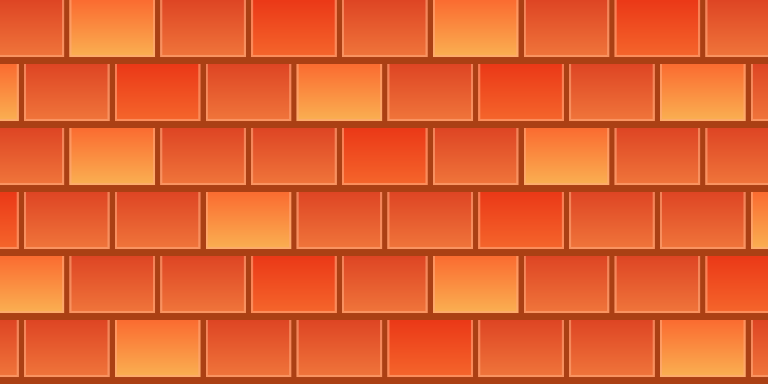
This pattern is drawn by a WebGL 1 fragment shader. Its source:

```glsl
precision highp float;
// Staggered courses of glazed roof tiles with pale rims, dark joints and a few red and amber tiles.

uniform vec2 u_resolution;

// Lengths are in canvas heights.
#define ROWS 6.0
#define TILE_PITCH 0.2366
#define START_SHIFT 0.237
#define JOINT_X 0.0132
#define JOINT_Y 0.0180
#define RIM_WIDTH 0.0057
#define RIM_STRENGTH 0.6
#define JOINT_COLOR vec3(0.67, 0.25, 0.08)
#define RIM_COLOR vec3(1.0, 0.66, 0.48)

// 1 where the column falls on a regular step from the given phase.
float onStep(float column, float phase, float stride) {
  return 1.0 - step(0.5, mod(column - phase + 0.25, stride));
}

// Glaze fades from a deep top to a lighter foot; accents drift from row to row.
vec3 glaze(float column, float row, float fade) {
  float stride = row < 1.5 ? 4.0 : 5.0 + mod(row, 2.0);
  float phase = 9.0 + 5.5 * row + 1.5 * row * row;
  float amber = onStep(column, phase, stride);
  float red = onStep(column, phase + ceil(stride * 0.5), stride);

  vec3 plainTile = mix(vec3(0.87, 0.27, 0.14), vec3(0.94, 0.46, 0.23), fade);
  vec3 redTile = mix(vec3(0.92, 0.22, 0.09), vec3(0.96, 0.40, 0.17), fade);
  vec3 amberTile = mix(vec3(0.98, 0.42, 0.19), vec3(0.98, 0.69, 0.32), fade);
  return mix(mix(plainTile, redTile, red), amberTile, amber);
}

// Smoothed coverage of the inside of an edge at distance d.
float inside(float d, float pixel) {
  return smoothstep(-0.5 * pixel, 0.5 * pixel, d);
}

void main() {
  float pixel = 1.0 / u_resolution.y;
  vec2 p = gl_FragCoord.xy * pixel;

  // Courses count downwards; every second one moves by half a tile.
  float course = (1.0 - p.y) * ROWS;
  float row = floor(course);
  float across = p.x / TILE_PITCH + START_SHIFT + 0.5 * mod(row, 2.0);
  float column = floor(across);

  // Position inside the tile, measured from its top left corner.
  vec2 local = vec2(fract(across) * TILE_PITCH, fract(course) / ROWS);
  vec2 size = vec2(TILE_PITCH - JOINT_X, 1.0 / ROWS - JOINT_Y);

  // The rim follows the sides and foot, leaving the top open.
  float rimDistance = min(min(local.x, size.x - local.x), size.y - local.y);
  float tileDistance = min(rimDistance, local.y);

  vec3 face = glaze(column, row, clamp(local.y / size.y, 0.0, 1.0));
  float rim = 1.0 - inside(rimDistance - RIM_WIDTH, pixel);
  vec3 tile = mix(face, RIM_COLOR, rim * RIM_STRENGTH);

  vec3 color = mix(JOINT_COLOR, tile, inside(tileDistance, pixel));
  gl_FragColor = vec4(color, 1.0);
}
```
